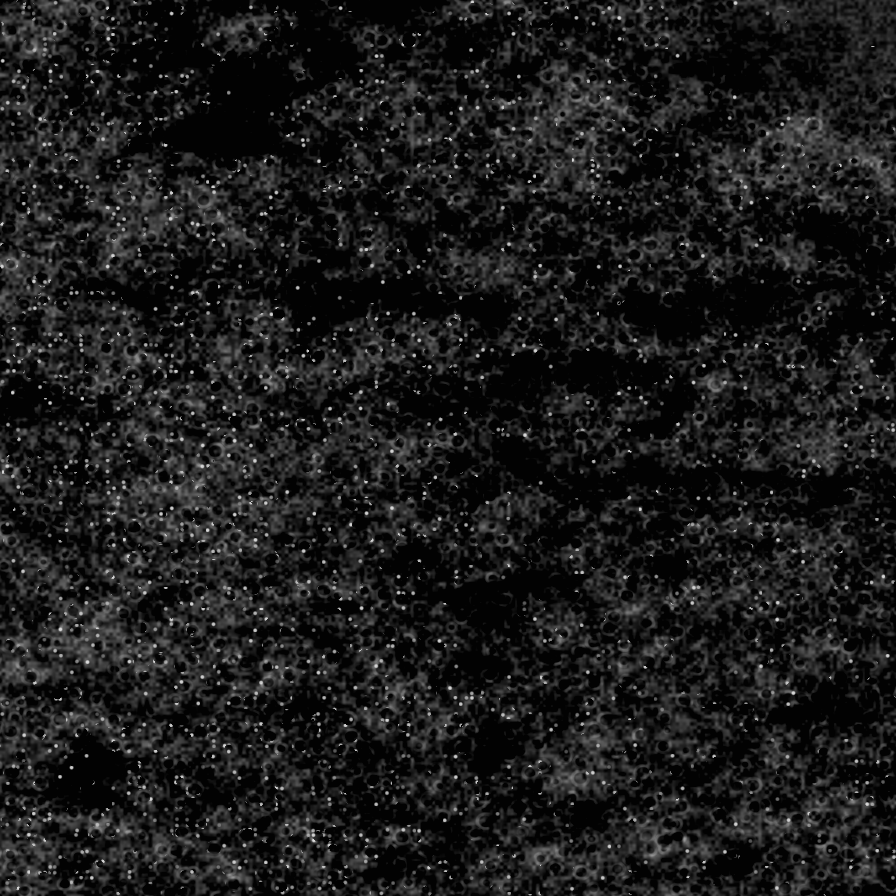
This texture is drawn by a Shadertoy shader. Its source:

```glsl
// Dark porous ground: grey speckled crust, horizontal black hollows, tiny
// broken rings and scattered white glints. Layers of roughly unit-variance
// noise are summed to a relief value, which is then mapped to a clipped grey.

const float RING_CELLS = 52.0;    // ring grid cells per canvas height
const float GLINT_CELLS = 170.0;  // glint grid cells per canvas height
const float MID_GREY = 0.062;     // grey at zero relief
const float CONTRAST = 0.125;     // grey gained per unit of relief

// Sine-free hashes
float hash1(vec2 p) {
    vec3 q = fract(p.xyx * 0.1031);
    q += dot(q, q.yzx + 33.33);
    return fract((q.x + q.y) * q.z);
}

vec2 hash2(vec2 p) {
    return vec2(hash1(p), hash1(p + 71.7));
}

// Smooth value noise, 0 to 1
float valueNoise(vec2 p) {
    vec2 cell = floor(p);
    vec2 f = fract(p);
    f = f * f * (3.0 - 2.0 * f);
    float low = mix(hash1(cell), hash1(cell + vec2(1.0, 0.0)), f.x);
    float high = mix(hash1(cell + vec2(0.0, 1.0)), hash1(cell + 1.0), f.x);
    return mix(low, high, f.y);
}

// Noise centred on zero with a deviation near one
float signedNoise(vec2 p) {
    return (valueNoise(p) - 0.5) / 0.21;
}

// Curly bright strands, also centred on zero
float strands(vec2 p) {
    float ridge = 1.0 - abs(2.0 * valueNoise(p) - 1.0);
    return (ridge - 0.65) / 0.25;
}

// Broad relief, stretched sideways
float hollowRelief(vec2 uv) {
    vec2 warp = vec2(valueNoise(uv * 18.0), valueNoise(uv * 18.0 + 40.0)) - 0.5;
    vec2 p = uv + 0.03 * warp;
    float relief = 0.60 * signedNoise(p * vec2(11.0, 24.0));
    relief += 0.60 * signedNoise(p * vec2(24.0, 46.0) + 13.0);
    relief += 0.45 * signedNoise(p * vec2(5.0, 9.0) + 29.0);
    return relief;
}

// Scattered rings: x is the bright rim, y is the dark core
vec2 ringLayer(vec2 p) {
    vec2 cell = floor(p);
    vec2 result = vec2(0.0);
    for (int j = -1; j <= 1; j++) {
        for (int i = -1; i <= 1; i++) {
            vec2 id = cell + vec2(float(i), float(j));
            vec2 centre = id + 0.15 + 0.7 * hash2(id + 5.0);
            float radius = mix(0.26, 0.48, hash1(id + 19.0));
            float present = step(hash1(id + 37.0), 0.62);
            float dist = length((p - centre) * vec2(1.0, 1.12));
            float rim = 1.0 - smoothstep(0.03, 0.17, abs(dist - radius));
            float core = 1.0 - smoothstep(radius - 0.18, radius - 0.04, dist);
            result = max(result, present * vec2(rim, core));
        }
    }
    return result;
}

// Small soft dots, each kept with the given chance
float glintLayer(vec2 p, float chance) {
    vec2 cell = floor(p);
    vec2 centre = cell + 0.35 + 0.3 * hash2(cell + 3.0);
    float dist = length(p - centre);
    float dotShape = 1.0 - smoothstep(0.16, 0.52, dist);
    float kept = step(hash1(cell + 53.0), chance);
    return kept * dotShape * mix(0.35, 1.0, hash1(cell + 83.0));
}

void mainImage(out vec4 fragColor, in vec2 fragCoord) {
    vec2 uv = fragCoord / iResolution.y;

    // Crust and hollows, with more hollows to the right
    float ground = hollowRelief(uv) + 0.5 * (0.5 - uv.x);
    float hollow = smoothstep(0.5, 1.4, -ground);
    float grain = signedNoise(uv * 250.0);
    float mottle = signedNoise(uv * vec2(85.0, 95.0) + 7.0);
    float curls = strands(uv * vec2(62.0, 78.0) + 17.0);

    // Rings, their rims broken by noise
    vec2 ring = ringLayer(uv * RING_CELLS);
    float rim = ring.x * smoothstep(0.30, 0.70, valueNoise(uv * 125.0 + 23.0));

    float relief = 0.48 * ground + 0.38 * mottle + 0.32 * curls + 0.55 * grain;
    relief += 1.1 * rim - 0.8 * ring.y - 1.2 * hollow;

    // Smooth haze in the upper right corner
    float cornerDist = length((uv - vec2(0.97, 0.99)) * vec2(0.8, 1.3));
    float haze = 1.0 - smoothstep(0.06, 0.20, cornerDist + 0.03 * mottle);
    relief = mix(relief, 0.55 + 0.3 * grain + 0.2 * curls, 0.8 * haze);

    // Glints gather on the rims and thin out to the right
    float chance = mix(0.12, 0.05, smoothstep(0.2, 0.8, uv.x));
    chance *= (0.4 + 1.3 * ring.x) * (1.0 - 0.9 * hollow) * (1.0 - 0.8 * haze);
    float glint = glintLayer(uv * GLINT_CELLS, chance);

    float grey = max(MID_GREY + CONTRAST * relief, 0.008);
    grey = mix(grey, 0.95, 0.85 * glint);
    fragColor = vec4(vec3(grey), 1.0);
}
```
